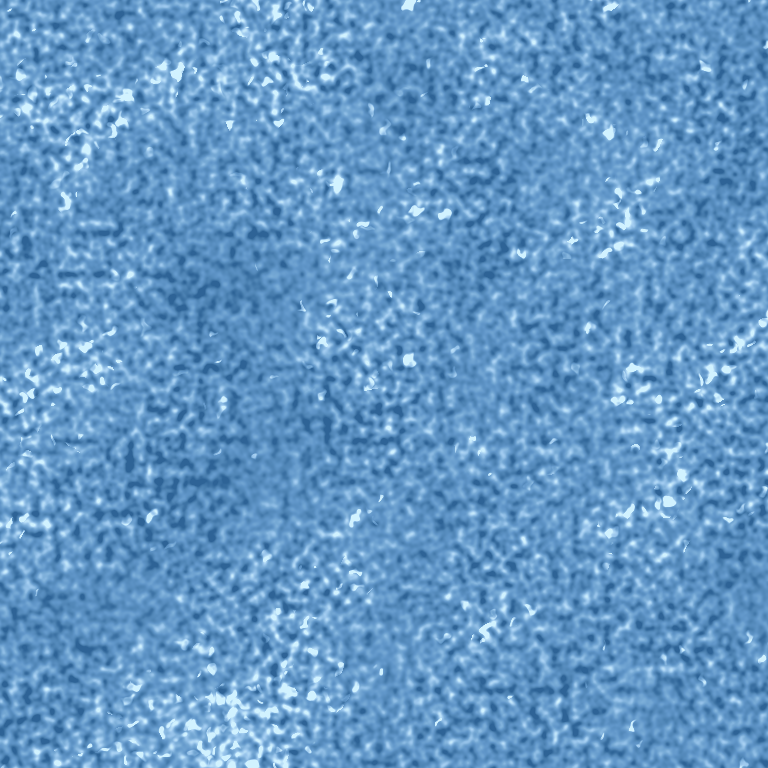
Give the GLSL for this texture, as a WebGL 1 fragment shader.

```glsl
precision highp float;
// Speckled blue mineral surface: fine grain over soft diagonal clouds,
// with pale flecks gathered in clumps. All layers add up to one tone of
// roughly unit spread, which a six-colour ramp turns into the final blue.

uniform vec2 u_resolution;

#define GRAIN_SCALE 74.0
#define FINE_SCALE 128.0
#define CLOUD_SCALE 3.6
#define FLECK_SCALE 54.0
#define GRAIN_AMOUNT 0.72
#define FINE_AMOUNT 0.40
#define CLOUD_AMOUNT 0.34
#define FLECK_SPARSE 0.05
#define FLECK_DENSE 0.58
#define TONE_SHIFT -0.08

const float TAU = 6.2831853;

float hash(vec2 p) {
  return fract(sin(dot(p, vec2(127.1, 311.7))) * 43758.5453);
}

// Dot product of a random unit gradient at a lattice corner with the offset.
float corner(vec2 cell, vec2 offset) {
  float angle = TAU * hash(cell);
  return dot(vec2(cos(angle), sin(angle)), offset);
}

// Gradient noise scaled to a standard deviation near one.
float noise(vec2 p) {
  vec2 i = floor(p);
  vec2 f = p - i;
  vec2 w = f * f * (3.0 - 2.0 * f);
  vec2 e = vec2(1.0, 0.0);
  float low = mix(corner(i, f), corner(i + e.xy, f - e.xy), w.x);
  float high = mix(corner(i + e.yx, f - e.yx), corner(i + e.xx, f - e.xx), w.x);
  return 4.7 * mix(low, high, w.y);
}

mat2 rotation(float angle) {
  float c = cos(angle);
  float s = sin(angle);
  return mat2(c, -s, s, c);
}

// Broad clouds, a little stretched towards the upper right.
float clouds(vec2 uv) {
  vec2 p = rotation(0.7) * uv * CLOUD_SCALE * vec2(0.85, 1.15);
  float sum = 0.0;
  float weight = 0.72;
  for (int i = 0; i < 4; i++) {
    sum += weight * noise(p);
    p = rotation(0.5) * p * 2.1 + 17.3;
    weight *= 0.68;
  }
  return sum;
}

// Ragged oval flecks, one candidate per cell, kept with the given chance.
float flecks(vec2 uv, float chance) {
  vec2 p = uv * FLECK_SCALE;
  p += 0.13 * vec2(noise(p * 1.6 + 5.0), noise(p * 1.6 + 41.0));
  vec2 home = floor(p);
  float result = 0.0;
  for (int y = -1; y <= 1; y++) {
    for (int x = -1; x <= 1; x++) {
      vec2 cell = home + vec2(float(x), float(y));
      vec2 centre = cell + vec2(hash(cell + 3.7), hash(cell + 9.2));
      float angle = 0.75 + 2.2 * (hash(cell + 15.4) - 0.5);
      float size = mix(0.15, 0.40, hash(cell + 21.6));
      vec2 d = rotation(angle) * (p - centre) / (size * vec2(1.3, 0.78));
      float shape = 1.0 - smoothstep(0.55, 1.3, length(d));
      float kept = step(hash(cell + 33.1), chance);
      result = max(result, kept * shape * mix(1.1, 3.0, hash(cell + 47.8)));
    }
  }
  return result;
}

// Linear ramp whose stops set the share of each colour.
vec3 ramp(float tone) {
  vec3 deep = vec3(0.18, 0.39, 0.59);
  vec3 shade = vec3(0.31, 0.52, 0.71);
  vec3 body = vec3(0.38, 0.59, 0.79);
  vec3 light = vec3(0.47, 0.67, 0.84);
  vec3 pale = vec3(0.61, 0.78, 0.93);
  vec3 white = vec3(0.82, 0.95, 1.00);
  vec3 color = mix(deep, shade, clamp((tone + 1.90) / 1.00, 0.0, 1.0));
  color = mix(color, body, clamp((tone + 0.90) / 0.88, 0.0, 1.0));
  color = mix(color, light, clamp((tone + 0.02) / 0.82, 0.0, 1.0));
  color = mix(color, pale, clamp((tone - 0.80) / 0.75, 0.0, 1.0));
  return mix(color, white, clamp((tone - 1.55) / 0.85, 0.0, 1.0));
}

void main() {
  vec2 uv = gl_FragCoord.xy / min(u_resolution.x, u_resolution.y);

  // Clouds decide where the surface is lighter, rougher and more flecked.
  float cloud = clouds(uv + 2.3);
  float clump = smoothstep(0.2, 1.8, cloud);

  float grain = GRAIN_AMOUNT * noise(uv * GRAIN_SCALE + 7.0);
  grain += FINE_AMOUNT * noise(rotation(0.6) * uv * FINE_SCALE + 31.0);
  float roughness = 0.92 + 0.28 * clump + 0.12 * noise(uv * 7.0 + 60.0);

  float tone = TONE_SHIFT + CLOUD_AMOUNT * cloud + grain * roughness;
  tone += flecks(uv, mix(FLECK_SPARSE, FLECK_DENSE, clump));

  gl_FragColor = vec4(ramp(tone), 1.0);
}
```
